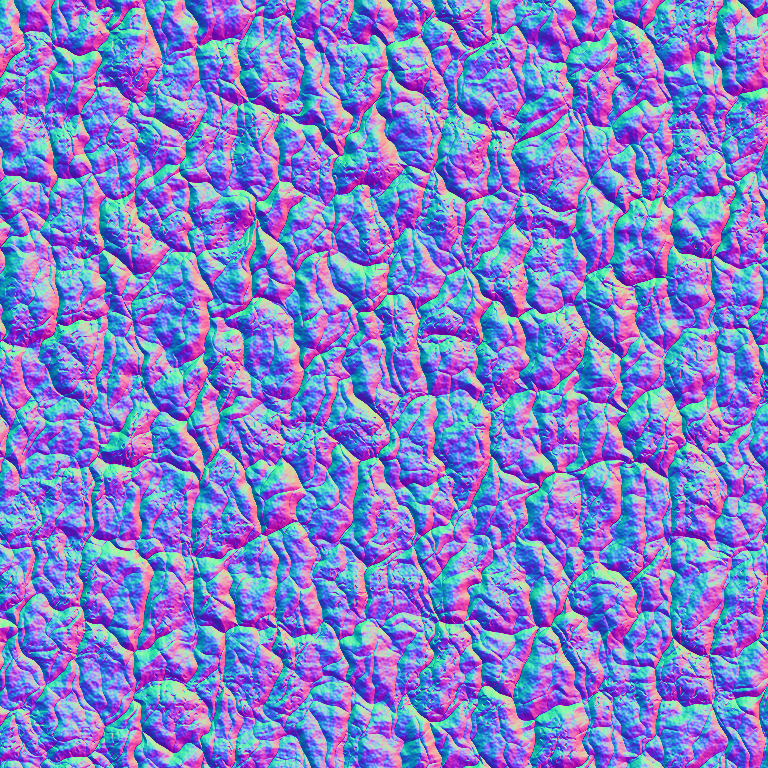
Reproduce this texture map procedurally as a three.js fragment shader.

```glsl
varying vec2 vUv;

const vec2 PLATE_CELLS = vec2(16.0, 10.5);
const vec2 KNOB_CELLS = vec2(29.0, 20.0);
const float PLATE_HEIGHT = 0.030;
const float KNOB_HEIGHT = 0.008;
const float RELIEF = 1.2;
const float SAMPLE_STEP = 0.001;

vec2 hash2(vec2 p) {
  vec3 q = fract(p.xyx * vec3(0.1031, 0.1030, 0.0973));
  q += dot(q, q.yzx + 33.33);
  return fract((q.xx + q.yz) * q.zy);
}

float cornerSlope(vec2 cell, vec2 offset) {
  float angle = 6.2832 * hash2(cell).x;
  return dot(vec2(cos(angle), sin(angle)), offset);
}

float gradientNoise(vec2 p) {
  vec2 i = floor(p);
  vec2 f = fract(p);
  vec2 u = f * f * f * (f * (f * 6.0 - 15.0) + 10.0);
  vec2 e = vec2(1.0, 0.0);
  float low = mix(cornerSlope(i, f), cornerSlope(i + e, f - e), u.x);
  float high = mix(cornerSlope(i + e.yx, f - e.yx), cornerSlope(i + 1.0, f - 1.0), u.x);
  return mix(low, high, u.y);
}

vec2 noisePair(vec2 p) {
  return vec2(gradientNoise(p), gradientNoise(p + vec2(37.2, 81.7)));
}

float roughness(vec2 p, float frequency, float amplitude) {
  float sum = 0.0;
  for (int i = 0; i < 4; i++) {
    sum += amplitude * gradientNoise(p * frequency + float(i) * 19.3);
    frequency *= 2.1;
    amplitude *= 0.48;
  }
  return sum;
}

// Rounded cells that fall steeply into narrow cracks
float crackedCells(vec2 p, float steepness) {
  vec2 home = floor(p);
  vec2 f = fract(p);
  float nearest = 8.0;
  float second = 8.0;
  float lift = 0.0;
  for (int y = -1; y <= 1; y++) {
    for (int x = -1; x <= 1; x++) {
      vec2 cell = vec2(float(x), float(y));
      vec2 seed = hash2(home + cell + 7.0);
      float d = length(cell + 0.1 + 0.8 * seed - f);
      if (d < nearest) {
        second = nearest;
        nearest = d;
        lift = seed.x;
      } else {
        second = min(second, d);
      }
    }
  }
  return (1.0 - exp(-steepness * (second - nearest))) * (0.75 + 0.5 * lift);
}

float barkHeight(vec2 p) {
  // Ragged plate outlines
  vec2 bend = noisePair(p * vec2(14.0, 10.0)) * vec2(0.028, 0.042);
  bend += noisePair(p * 42.0) * 0.012;
  vec2 q = p + bend;

  float depth = mix(0.5, 1.1, smoothstep(-0.3, 0.3, gradientNoise(p * vec2(13.0, 8.0) + 5.0)));
  float h = PLATE_HEIGHT * depth * crackedCells(q * PLATE_CELLS, 4.0);
  h += KNOB_HEIGHT * crackedCells(q * KNOB_CELLS + 43.0, 3.5);

  // Lumps, cross ribs and grain
  h += roughness(p, 28.0, 0.012);
  h += 0.0025 * gradientNoise(q * vec2(34.0, 105.0) + 61.0);

  // Pits gathered in patches
  float patches = smoothstep(-0.1, 0.3, gradientNoise(p * 15.0 + 23.0));
  float pits = smoothstep(0.12, 0.45, gradientNoise(p * 165.0 + 11.0));
  return h - 0.0035 * patches * pits;
}

vec3 surfaceNormal(vec2 p, float stepSize) {
  float h = barkHeight(p);
  float right = barkHeight(p + vec2(stepSize, 0.0));
  float up = barkHeight(p + vec2(0.0, stepSize));
  vec2 slope = vec2(right - h, up - h) / stepSize;
  return normalize(vec3(-slope * RELIEF, 1.0));
}

void main() {
  vec3 normal = surfaceNormal(vUv, SAMPLE_STEP);
  gl_FragColor = vec4(0.5 + 0.5 * normal, 1.0);
}
```
